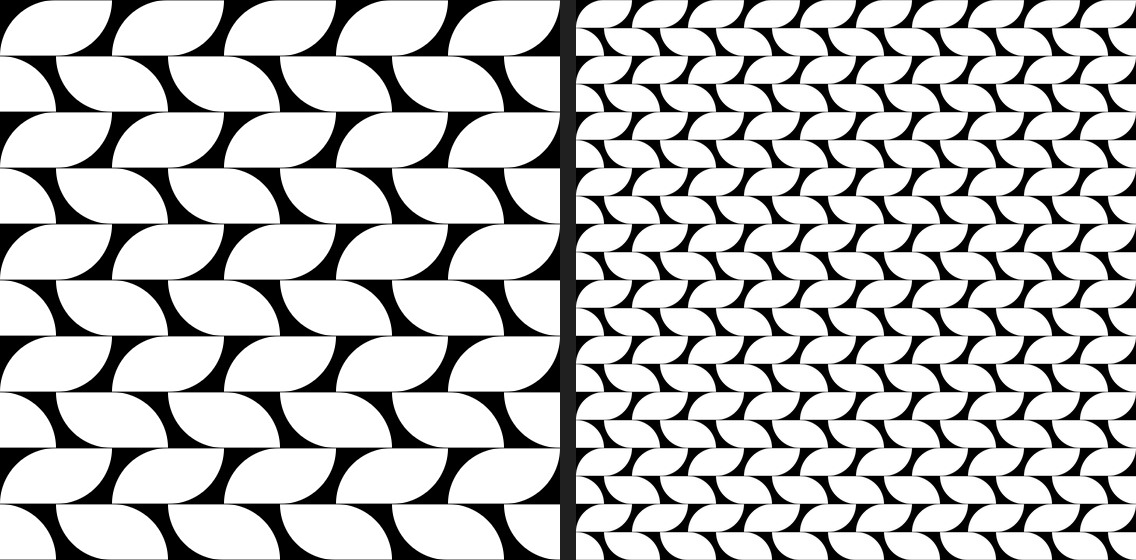
Left: one tile. Right: repeated 2 by 2.
This pattern is drawn by a Shadertoy shader. Its source:

```glsl
// Rows of white leaves on black, mirrored and shifted by half a leaf on every other row.
#define LEAVES 5.0
#define ROWS 10.0
#define SEAM_WIDTH 0.014
#define LEAF_COLOR vec3(1.0)
#define GROUND_COLOR vec3(0.0)

// Signed distance to a leaf made of two opposed quarter discs; x in -1..1, y in 0..1
float leafDistance(vec2 p) {
    if (p.x > 0.0) p.y = 1.0 - p.y;
    return length(p) - 1.0;
}

// Share of a pixel covered by a thin line at the given distance
float lineCoverage(float dist, float width, float pixel) {
    float h = 0.5 * width;
    float overlap = min(dist + 0.5 * pixel, h) - max(dist - 0.5 * pixel, -h);
    return clamp(overlap / pixel, 0.0, 1.0);
}

void mainImage(out vec4 fragColor, in vec2 fragCoord) {
    // One unit is a row height, half a leaf length
    vec2 p = fragCoord / iResolution.xy * vec2(2.0 * LEAVES, ROWS);
    float pixel = ROWS / iResolution.y;

    // Alternate rows are shifted and flipped
    bool mirrored = mod(floor(p.y), 2.0) < 0.5;
    vec2 cell = vec2(mod(p.x + (mirrored ? 1.0 : 0.0), 2.0) - 1.0, fract(p.y));
    if (mirrored) cell.y = 1.0 - cell.y;

    float leaf = clamp(0.5 - leafDistance(cell) / pixel, 0.0, 1.0);

    // Hairline between rows
    float seamDistance = min(cell.y, 1.0 - cell.y);
    leaf *= 1.0 - lineCoverage(seamDistance, SEAM_WIDTH, pixel);

    fragColor = vec4(mix(GROUND_COLOR, LEAF_COLOR, leaf), 1.0);
}
```
